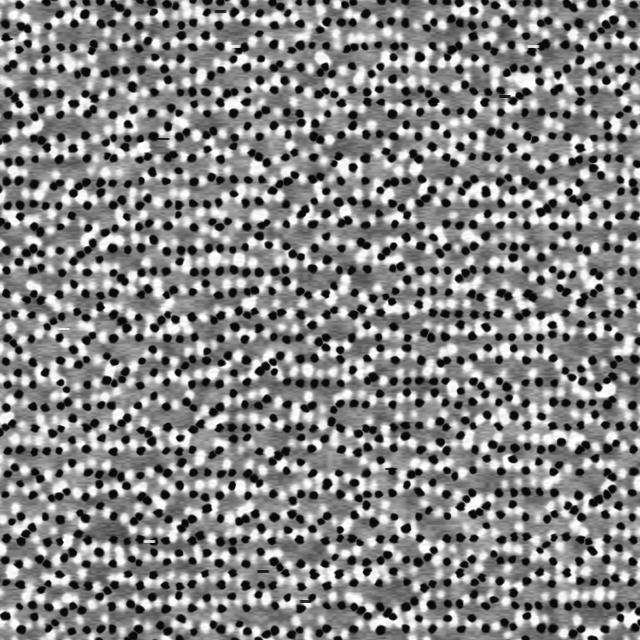
Write a WebGL 2 fragment shader that draws this pattern.

```glsl
#version 300 es
precision highp float;
// Grainy grey network of black pits and white bumps, with loose pits that step, pair or stay in line.

uniform vec2 u_resolution;
out vec4 fragColor;

const vec2 GRID = vec2(48.0, 28.6);    // pits across, rows down
const float PIT_INNER = 0.0042;        // fully black radius
const float PIT_OUTER = 0.0088;        // end of the soft pit edge
const float BUMP_SIZE = 0.0080;
const float BUMP_STRETCH = 1.15;       // height of a bump over its width
const float STEP_RATE = 0.42;          // share of loose pits half a row away
const float PAIR_RATE = 0.38;          // share of loose pits beside an anchor
const float DOWN_RATE = 0.15;          // share of steps that go down
const vec2 PAIR_SHIFT = vec2(0.45, 0.21);
const float LEAN_RATE = 0.65;          // share of pairs that lean right
const float BUMP_LIFT = 0.43;          // bump offset where pits run level
const vec2 JITTER = vec2(0.24, 0.16);
const float GRAIN = 0.17;
const float GLITCH_RATE = 0.0007;
const vec2 GLITCH_GRID = vec2(45.0, 256.0);
const float BLACK = 0.035;
const float GREY = 0.49;
const float WHITE = 0.97;

float hash(vec2 p) {
    vec3 q = fract(vec3(p.xyx) * vec3(0.1031, 0.1030, 0.0973));
    q += dot(q, q.yzx + 33.33);
    return fract((q.x + q.y) * q.z);
}

vec2 hash2(vec2 p) {
    return vec2(hash(p + 17.3), hash(p + 71.9));
}

float noise(vec2 p) {
    vec2 i = floor(p);
    vec2 f = fract(p);
    f = f * f * (3.0 - 2.0 * f);
    return mix(mix(hash(i), hash(i + vec2(1.0, 0.0)), f.x),
               mix(hash(i + vec2(0.0, 1.0)), hash(i + 1.0), f.x), f.y);
}

// Every second pit is an anchor on its row; the domains swap which
bool isLoose(vec2 id) {
    float domain = step(0.55, noise(id * vec2(0.08, 0.22) + 40.0));
    return mod(id.x + domain, 2.0) > 0.5;
}

// Pit centre in grid units: loose pits step away, pair up or stay in line
vec2 pitCentre(vec2 id) {
    vec2 c = id + 0.5 + (hash2(id) - 0.5) * JITTER;
    if (!isLoose(id)) return c;
    float choice = hash(id + 211.0);
    if (choice < STEP_RATE) {
        c.y += hash(id + 131.0) < DOWN_RATE ? -0.5 : 0.5;
    } else if (choice < STEP_RATE + PAIR_RATE) {
        float side = hash(id + 93.0) < 0.5 ? -1.0 : 1.0;
        float lean = hash(id + 157.0) < LEAN_RATE ? -1.0 : 1.0;
        c += PAIR_SHIFT * side * vec2(1.0, lean);
    }
    return c;
}

// Bump centre: between neighbouring pits, or above or below a level close run
vec2 bumpCentre(vec2 id) {
    vec2 a = pitCentre(id);
    vec2 b = pitCentre(id + vec2(1.0, 0.0));
    vec2 gap = abs(b - a);
    float level = 1.0 - smoothstep(0.28, 0.40, gap.y);
    float near = 1.0 - smoothstep(1.15, 1.35, gap.x);
    float side = hash(id + 333.0) < 0.3 ? -1.0 : 1.0;
    vec2 c = 0.5 * (a + b);
    c.y += BUMP_LIFT * side * level * near;
    return c + (hash2(id + 307.0) - 0.5) * JITTER;
}

void main() {
    vec2 uv = gl_FragCoord.xy / u_resolution;

    // Slow drift of the rows, ragged from one scan line to the next
    vec2 p = uv;
    p.y += 0.002 * sin(5.0 * uv.x + 2.0 * uv.y);
    p += 0.0030 * (vec2(noise(uv * 110.0), noise(uv * 110.0 + 50.0)) - 0.5);
    p.x += 0.0022 * (noise(vec2(3.0, uv.y * 256.0)) - 0.5);
    vec2 cell = floor(p * GRID);

    // Gather pits and bumps from the cells around
    float pit = 0.0;
    float bump = 0.0;
    for (int j = -1; j <= 1; j++) {
        for (int i = -2; i <= 2; i++) {
            vec2 id = cell + vec2(i, j);
            float size = 0.9 + 0.2 * hash(id + 401.0);
            float d = length(p - pitCentre(id) / GRID) / size;
            pit = max(pit, 1.0 - smoothstep(PIT_INNER, PIT_OUTER, d));

            vec2 q = (p - bumpCentre(id) / GRID) / BUMP_SIZE;
            q.y /= BUMP_STRETCH;
            float strength = 0.75 + 0.5 * hash(id + 503.0);
            bump += strength * exp(-dot(q, q));
        }
    }

    // Grey ground with broad shading and grain drawn out along scan lines
    float ground = GREY + 0.26 * (noise(uv * vec2(42.0, 55.0)) - 0.5);
    ground += 0.06 * (noise(uv * 5.0 + 9.0) - 0.5);
    float grain = noise(uv * vec2(130.0, 330.0)) - 0.5;
    float shade = mix(ground, WHITE, smoothstep(0.05, 0.95, bump));
    shade += GRAIN * grain * (1.0 - 0.5 * min(bump, 1.0));
    shade = mix(shade, BLACK, pit);

    // Rare short scan glitches
    vec2 slot = floor(uv * GLITCH_GRID);
    float across = abs(fract(uv.x * GLITCH_GRID.x) - 0.5);
    float glitch = step(hash(slot + 607.0), GLITCH_RATE);
    glitch *= 1.0 - smoothstep(0.3, 0.5, across);
    shade = mix(shade, step(0.5, hash(slot + 701.0)), 0.8 * glitch);

    fragColor = vec4(vec3(clamp(shade, 0.0, 1.0)), 1.0);
}
```
